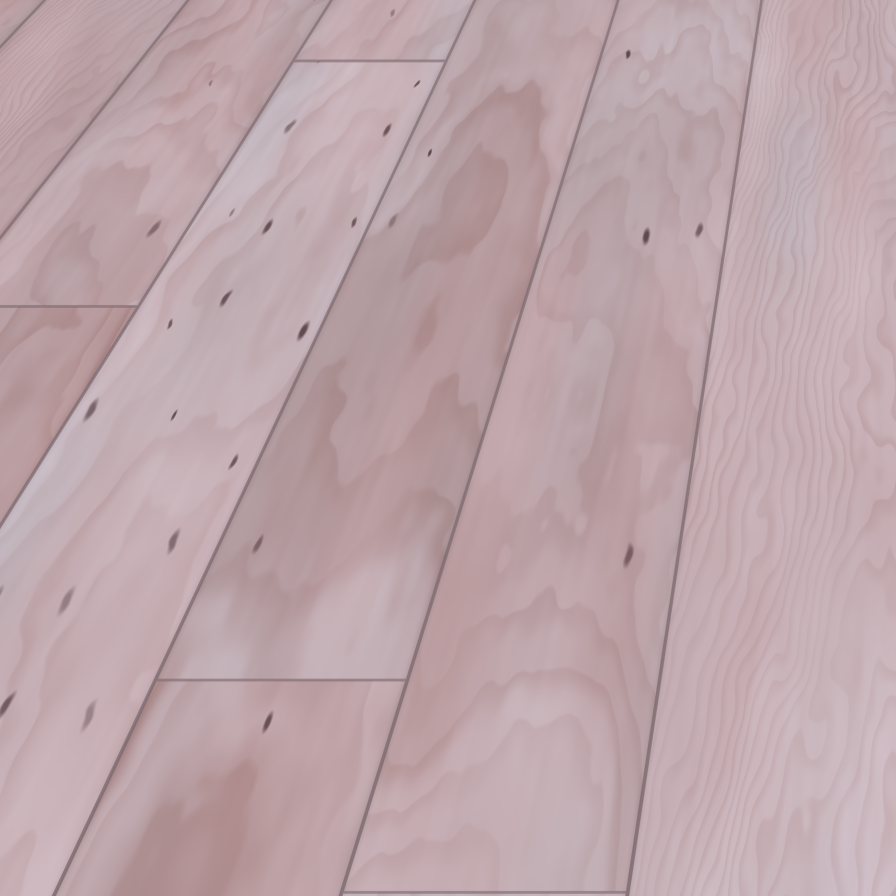
This texture is drawn by a WebGL 1 fragment shader. Its source:

```glsl
precision highp float;
// Pale pinkish hardwood floor: long planks receding in perspective, with grain, seams and flecks.
uniform vec2 u_resolution;

// Perspective layout: depth is 1 at the top edge and 2 at the bottom edge
const float VANISH_X = 1.0;
const float FIRST_SEAM = -0.15;
const float PLANK_WIDTH = 0.16;
const float LENGTH_SCALE = 12.0;
const float SEAM_HALF = 0.0013;
const float JOINT_HALF = 0.0013;

// Per-plank settings for planks 1 to 4, counted from the right
const vec4 JOINT_DEPTH = vec4(1.996, 1.759, 1.068, 1.342);
const vec4 TONE_NEAR = vec4(0.60, 0.42, 0.88, 0.22);
const vec4 TONE_FAR = vec4(0.60, 0.42, 0.70, 0.50);
const vec4 HEART = vec4(0.42, 0.52, 0.75, 0.55);
const vec4 RING_RATE = vec4(5.0, 3.0, 3.0, 4.0);
const vec4 STAIN = vec4(0.24, 0.46, 0.20, 0.40);
const vec4 FLECK_CHANCE = vec4(0.10, 0.16, 0.55, 0.10);

const vec3 WOOD_DARK = vec3(0.665, 0.545, 0.550);
const vec3 WOOD_LIGHT = vec3(0.795, 0.730, 0.760);
const vec3 PINK_SHIFT = vec3(0.030, -0.012, -0.018);
const vec3 SEAM_COLOR = vec3(0.50, 0.42, 0.44);
const vec3 FLECK_COLOR = vec3(0.34, 0.25, 0.27);

float hash(vec2 p) {
  vec3 q = fract(vec3(p.xyx) * 0.1031);
  q += dot(q, q.yzx + 33.33);
  return fract((q.x + q.y) * q.z);
}

float noise(vec2 p) {
  vec2 i = floor(p), f = fract(p);
  f = f * f * f * (f * (f * 6.0 - 15.0) + 10.0);
  return mix(mix(hash(i), hash(i + vec2(1.0, 0.0)), f.x),
             mix(hash(i + vec2(0.0, 1.0)), hash(i + vec2(1.0)), f.x), f.y);
}

float fbm(vec2 p) {
  float sum = 0.0, amp = 0.53;
  for (int i = 0; i < 4; i++) {
    sum += amp * noise(p);
    p = p * 2.03 + 17.3;
    amp *= 0.5;
  }
  return sum;
}

// Setting of the given plank, or the fallback outside planks 1 to 4
float pick(vec4 values, float plank, float fallback) {
  vec4 chosen = vec4(equal(vec4(plank), vec4(1.0, 2.0, 3.0, 4.0)));
  return mix(fallback, dot(values, chosen), dot(chosen, vec4(1.0)));
}

// Thin dark marks along the grain, at most one per cell
float flecks(vec2 board, float seed, float chance) {
  vec2 grid = vec2(board.x * 3.0, board.y * 1.3);
  vec2 cell = floor(grid) + seed * 7.0;
  vec2 center = 0.25 + 0.5 * vec2(hash(cell + 3.1), hash(cell + 8.7));
  vec2 size = vec2(0.045, 0.07) * (0.6 + 0.9 * hash(cell + 5.3));
  vec2 offset = fract(grid) - center;
  offset.x += 0.05 * (noise(board * vec2(9.0, 14.0)) - 0.5);
  float mark = 1.0 - smoothstep(0.35, 1.2, length(offset / size));
  return mark * step(hash(cell), chance) * (0.35 + 0.6 * hash(cell + 1.9));
}

void main() {
  vec2 p = gl_FragCoord.xy / u_resolution;
  float pixel = 1.0 / min(u_resolution.x, u_resolution.y);

  // Floor coordinates: across and along each plank, in plank widths
  float depth = 2.0 - p.y;
  float ray = (p.x - VANISH_X) / depth;
  float across = (ray - FIRST_SEAM) / PLANK_WIDTH;
  float plank = -floor(across);
  vec2 board = vec2(fract(across), LENGTH_SCALE / depth);
  float joint = pick(JOINT_DEPTH, plank, 9.0);
  float near = step(joint, depth);
  float seed = plank + 17.0 * near + 3.0;
  vec2 shift = 40.0 * vec2(hash(vec2(seed, 1.0)), hash(vec2(seed, 2.0)));

  // Growth field: arches around the heart, warped, with one swirl
  float heart = board.x - pick(HEART, plank, 1.1);
  float warp = fbm(board * vec2(2.0, 0.75) + shift);
  vec2 swirl = (board - vec2(0.42, 7.9 - 1.7 * mod(plank + 1.0, 3.0) * near)) * vec2(3.2, 1.1);
  float growth = 0.25 * board.y + 1.7 * heart * heart + 1.1 * warp + 0.5 * exp(-dot(swirl, swirl));

  // Ring lines with a soft inner side, stain zones, mottling and fibre
  float ring = fract(growth * pick(RING_RATE, plank, 8.0));
  float line = smoothstep(0.35, 0.9, ring) * (1.0 - smoothstep(0.9, 1.0, ring));
  float zone = smoothstep(0.25, 0.75, noise(vec2(growth * 2.2, seed))) - 0.5;
  float mottle = fbm(board * vec2(2.5, 0.9) + shift.yx) - 0.5;
  float fibre = noise(board * vec2(28.0, 1.6) + shift) - 0.5;
  float tone = mix(pick(TONE_FAR, plank, plank < 0.5 ? 0.78 : 0.52), pick(TONE_NEAR, plank, 0.6), near);
  tone += pick(STAIN, plank, 0.14) * zone + 0.45 * mottle + 0.10 * fibre;
  tone -= 0.24 * line * (0.3 + noise(board * vec2(3.0, 1.0) + shift + 9.0)) - 0.05;
  tone += 0.10 * (0.5 - p.y);

  vec3 color = mix(WOOD_DARK, WOOD_LIGHT, clamp(tone, -0.15, 1.1));
  color += PINK_SHIFT * (noise(board * vec2(3.0, 0.6) + shift + 4.0) - 0.5);
  color = mix(color, FLECK_COLOR, flecks(board, seed, pick(FLECK_CHANCE, plank, 0.05)));

  // Seams between planks and joints at their ends
  float edge = min(board.x, 1.0 - board.x) * PLANK_WIDTH * depth * inversesqrt(1.0 + ray * ray);
  float seamHalf = SEAM_HALF * (0.4 + 0.5 * depth);
  float seam = 1.0 - smoothstep(seamHalf - 0.5 * pixel, seamHalf + pixel, edge);
  float end = 1.0 - smoothstep(JOINT_HALF - 0.5 * pixel, JOINT_HALF + pixel, abs(depth - joint));
  float shade = 0.06 * (1.0 - smoothstep(0.0, 0.008, edge));
  float gap = max(seam * (0.55 + 0.15 * depth), 0.65 * end);
  color = mix(color * (1.0 - shade), SEAM_COLOR, gap);

  gl_FragColor = vec4(color, 1.0);
}
```
